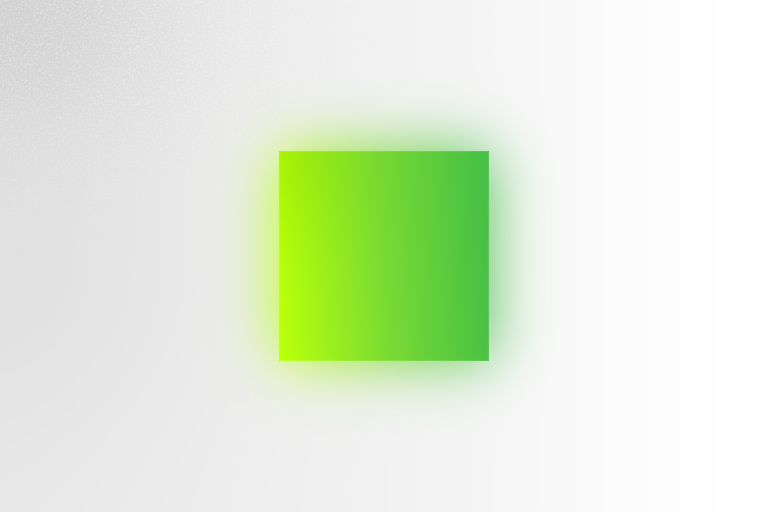
A WebGL 1 fragment shader for this background:

```glsl
precision highp float;
// A lime-to-green square with a soft glow on a pale grey-to-white backdrop.
// The glow is a Gaussian-blurred box in closed form; the upper left corner
// is shaded and carries a fine cellular grain.

uniform vec2 u_resolution;

// Lengths are in canvas heights, measured from the canvas centre.
const float HALF_SIDE = 0.2052;
const float GLOW_SIGMA = 0.060;
const float GLOW_STRENGTH = 0.95;
const float RIM_WIDTH = 0.002;
const float RIM_STRENGTH = 0.12;
const float GRADIENT_TILT = 0.06;

const vec3 LIME = vec3(0.720, 1.000, 0.045);
const vec3 MID_GREEN = vec3(0.475, 0.855, 0.200);
const vec3 DEEP_GREEN = vec3(0.275, 0.752, 0.270);

const float GREY_LEFT = 0.912;
const float GREY_CENTRE = 0.946;
const float GREY_RIGHT = 1.0;
const vec2 SHADE_POS = vec2(-0.76, -0.05);
const float SHADE_DEPTH = 0.030;
const vec2 CORNER_POS = vec2(-0.75, 0.50);
const float CORNER_DEPTH = 0.075;
const float GRAIN_SCALE = 230.0;
const float GRAIN_DEPTH = 0.075;

vec2 hash2(vec2 cell) {
    vec3 q = fract(cell.xyx * vec3(0.1031, 0.1030, 0.0973));
    q += dot(q, q.yzx + 33.33);
    return fract((q.xx + q.yz) * q.zy);
}

// Distance to the nearest scattered point.
float cellular(vec2 p) {
    vec2 cell = floor(p);
    float nearest = 2.0;
    for (int j = -1; j <= 1; j++) {
        for (int i = -1; i <= 1; i++) {
            vec2 neighbour = cell + vec2(float(i), float(j));
            nearest = min(nearest, distance(p, neighbour + hash2(neighbour)));
        }
    }
    return nearest;
}

float falloff(vec2 p, vec2 centre, vec2 radius) {
    vec2 d = (p - centre) / radius;
    return exp(-dot(d, d));
}

vec2 erf2(vec2 x) {
    return sign(x) * sqrt(1.0 - exp(-1.2732 * x * x));
}

float blurredBox(vec2 p, float halfSide, float sigma) {
    float k = 0.7071 / sigma;
    vec2 cover = 0.5 * (erf2((p + halfSide) * k) - erf2((p - halfSide) * k));
    return cover.x * cover.y;
}

vec3 squareGradient(vec2 p) {
    float t = (p.x + GRADIENT_TILT * p.y) / (2.0 * HALF_SIDE) + 0.5;
    t = clamp(t, 0.0, 1.0);
    vec3 leftHalf = mix(LIME, MID_GREEN, min(t * 2.0, 1.0));
    return mix(leftHalf, DEEP_GREEN, max(t * 2.0 - 1.0, 0.0));
}

float backdrop(vec2 p) {
    float leftPart = mix(GREY_LEFT, GREY_CENTRE, smoothstep(-0.85, 0.1, p.x));
    float grey = mix(leftPart, GREY_RIGHT, smoothstep(-0.1, 0.75, p.x));
    grey -= SHADE_DEPTH * falloff(p, SHADE_POS, vec2(0.45, 0.30));
    return grey - CORNER_DEPTH * falloff(p, CORNER_POS, vec2(0.36, 0.28));
}

void main() {
    vec2 p = (gl_FragCoord.xy - 0.5 * u_resolution) / u_resolution.y;
    float pixel = 1.0 / u_resolution.y;

    // Backdrop and glow
    vec3 gradient = squareGradient(p);
    float glow = GLOW_STRENGTH * blurredBox(p, HALF_SIDE, GLOW_SIGMA);
    vec3 color = mix(vec3(backdrop(p)), gradient, glow);

    // Square with a faint light rim
    vec2 edge = abs(p) - HALF_SIDE;
    float dist = max(edge.x, edge.y);
    float inside = 1.0 - smoothstep(-0.5 * pixel, 0.5 * pixel, dist);
    float rim = RIM_STRENGTH * smoothstep(-2.0 * RIM_WIDTH, 0.0, dist);
    color = mix(color, mix(gradient, vec3(1.0), rim), inside);

    // Grain and slight shade over everything, fading from the upper left
    float grainMask = falloff(p, CORNER_POS, vec2(0.50, 0.34));
    color += GRAIN_DEPTH * grainMask * (cellular(p * GRAIN_SCALE) - 0.5);
    color -= 0.035 * inside * falloff(p, vec2(-HALF_SIDE, HALF_SIDE), vec2(0.16));

    gl_FragColor = vec4(clamp(color, 0.0, 1.0), 1.0);
}
```
